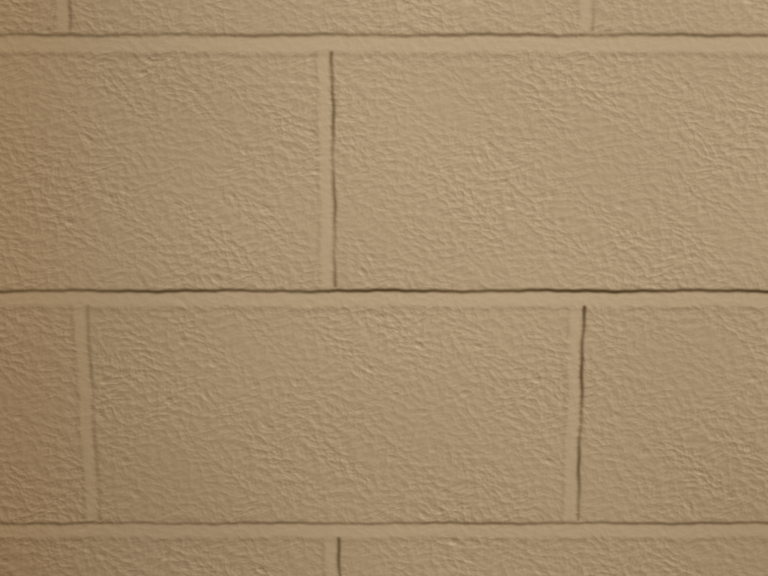
Write a WebGL 1 fragment shader that draws this texture.

```glsl
precision highp float;
// Painted concrete block wall in running bond, with recessed joints and a pitted, side-lit surface.
uniform vec2 u_resolution;

vec2 hash2(vec2 p) {
  return fract(sin(vec2(dot(p, vec2(127.1, 311.7)), dot(p, vec2(269.5, 183.3)))) * 43758.5);
}

// Cellular noise: distance to the nearest point, and that point's random value
vec2 cellular(vec2 p) {
  vec2 cell = floor(p), nearest = vec2(8.0, 0.0);
  for (int j = -1; j <= 1; j++) {
    for (int i = -1; i <= 1; i++) {
      vec2 id = cell + vec2(float(i), float(j));
      vec2 point = hash2(id);
      float dist = length(id + point - p);
      if (dist < nearest.x) nearest = vec2(dist, hash2(id + 41.3).x);
    }
  }
  return nearest;
}

// Height of the paint: coarse and fine stipple with scattered pits
float relief(vec2 p) {
  p += 0.004 * sin(p.yx * vec2(67.0, 53.0) + 2.0 * sin(p * 31.0));
  float coarse = smoothstep(0.0, 0.9, cellular(p * vec2(58.0, 78.0)).x);
  float fine = cellular(p * vec2(125.0, 150.0) + 7.0).x;
  vec2 pit = cellular(p * vec2(20.0, 27.0) + 3.0);
  float pits = step(0.72, pit.y) * (1.0 - smoothstep(0.03, 0.2, pit.x));
  return 0.6 * coarse + 0.35 * fine - 0.55 * pits;
}

float ridge(float d, float width) {
  return exp(-d * d / (width * width));
}

float band(float d, float low, float high, float soft) {
  return smoothstep(low - soft, low + soft, d) * (1.0 - smoothstep(high - soft, high + soft, d));
}

void main() {
  vec2 p = gl_FragCoord.xy / u_resolution.y;

  // Slight perspective: courses and blocks grow toward the top
  float course = (p.y - 0.0816) * (2.485 - 0.27 * (p.y - 0.484));
  float blockWidth = 0.845 + 0.09 * (p.y - 0.28);
  float across = (p.x - 0.58 + 0.015 * p.y) / blockWidth;

  // Signed distances to the nearest bed joint and head joint, with uneven edges
  float bed = floor(course + 0.5);
  float bedDist = (course - bed) * 0.42;
  bedDist += 0.0009 * sin(p.x * 23.0 + bed * 2.0) + 0.0006 * sin(p.x * 71.0 + bed) + 0.0004 * sin(p.x * 190.0);
  float row = floor(course);
  across -= 0.5 * (1.0 - mod(row, 2.0));
  float column = floor(across + 0.5);
  float headDist = (across - column) * blockWidth;
  headDist += 0.0012 * sin(p.y * 37.0 + column) + 0.0006 * sin(p.y * 113.0 + row);

  // Smooth mortar bands, shadowed along their upper and right edges
  float bedBand = band(bedDist, -0.015, 0.008, 0.004);
  float bedShadow = ridge(bedDist - 0.011, 0.0033) * (0.6 + 0.3 * cos(2.0 * (bed - 1.0)));
  bedShadow *= 0.8 + 0.15 * p.x + 0.15 * sin(p.x * 17.0 + bed * 3.0);
  float faceMask = smoothstep(0.012, 0.02, abs(bedDist));
  float headBand = band(headDist, -0.013, 0.004, 0.004) * faceMask;
  float headWear = 0.4 + 0.3 * cos(2.2 * column - 1.2 * row);
  headWear *= 0.65 + 0.6 * pow(fract(course), 4.0) + 0.25 * sin(p.y * 41.0 + column);
  float headShadow = ridge(headDist - 0.01, 0.0035) * headWear * faceMask;
  float mortar = max(bedBand, headBand);

  // Broad light falloff toward the left and lower edges
  float tone = 0.03 + 0.52 * smoothstep(-0.1, 0.75, p.x) + 0.3 * smoothstep(-0.1, 0.7, p.y);
  tone -= 0.14 * smoothstep(0.9, 1.35, p.x) * (1.0 - p.y);
  tone += 0.03 * sin(p.x * 9.0 + 2.0 * sin(p.y * 7.0)) * sin(p.y * 11.0 + p.x * 3.0);

  // Raking light from the upper right over the relief
  float slope = relief(p) - relief(p + vec2(0.0017, 0.0024));
  float patches = 0.85 + 0.25 * sin(p.x * 13.0 + p.y * 5.0) * sin(p.y * 17.0 - p.x * 4.0);
  tone += 0.95 * slope * patches * (1.0 - 0.65 * mortar);
  tone += 0.16 * bedBand + 0.13 * headBand;
  tone -= 0.18 * ridge(bedDist + 0.021, 0.004) + 0.1 * ridge(headDist + 0.018, 0.004) * faceMask;

  vec3 paint = mix(vec3(0.53, 0.44, 0.33), vec3(0.71, 0.62, 0.49), tone);
  paint -= vec3(0.0, 0.012, 0.025) * (1.0 - smoothstep(0.0, 0.25, p.x));
  vec3 shadowColor = vec3(0.3, 0.23, 0.14);
  float shadow = clamp(max(bedShadow, headShadow), 0.0, 0.9);
  gl_FragColor = vec4(mix(paint, shadowColor, shadow), 1.0);
}
```
